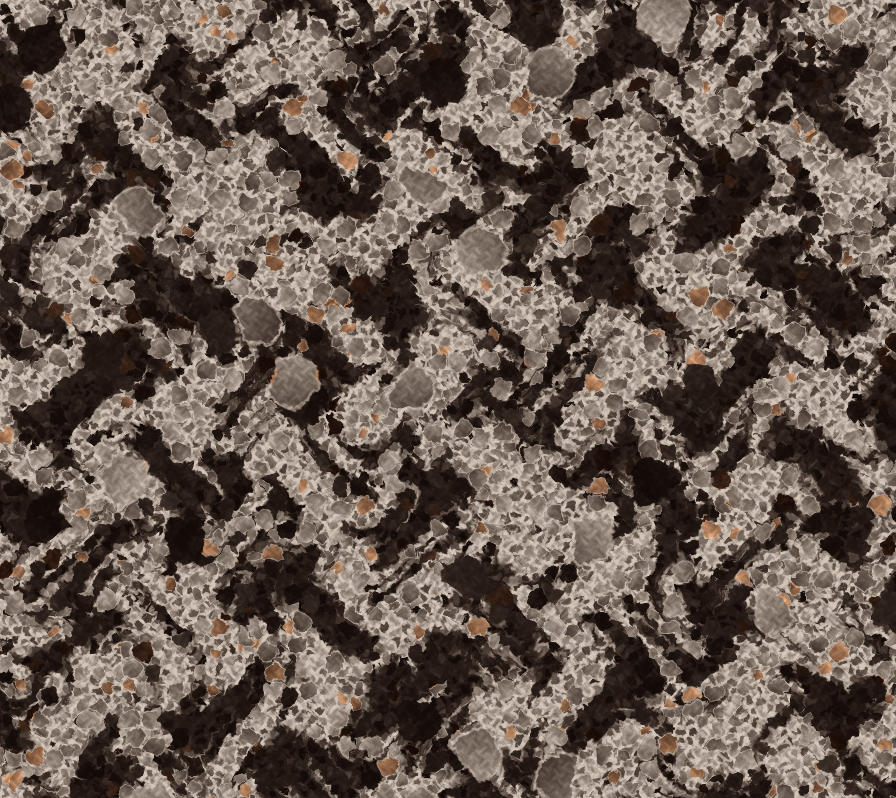
Reproduce this texture procedurally as a WebGL 2 fragment shader.

```glsl
#version 300 es
precision highp float;
// Polished quartz composite: pale paste, glassy shards and dark mineral clumps.
// Cellular grains of several sizes are stacked over a fine crushed base;
// layered sines group them into light and dark areas and roughen their edges.

uniform vec2 u_resolution;
out vec4 fragColor;

const vec3 DARK = vec3(0.060, 0.032, 0.024);
const vec3 PALE = vec3(0.825, 0.775, 0.725);
const vec3 AMBER = vec3(1.25, 0.95, 0.70);
const float PASTE_TONE = 0.90;

struct Grain {
    vec2 centre;   // in canvas units
    vec2 offset;   // from centre, in cell units
    float border;  // distance to the cell edge, in cell units
    vec3 id;       // random values of the grain
};

vec3 hash3(vec2 p) {
    vec3 q = fract(p.xyx * vec3(0.1031, 0.1030, 0.0973));
    q += dot(q, q.yxz + 33.33);
    return fract((q.xxy + q.yzz) * q.zyx);
}

// Warped, rotated sine products; roughly -1 to 1
float layeredSines(vec2 p, int layers) {
    const mat2 TURN = mat2(0.8, 0.6, -0.6, 0.8);
    float sum = 0.0, weight = 0.6;
    for (int i = 0; i < layers; i++) {
        p += 0.8 * sin(p.yx * 1.27 + float(i) * 2.1);
        sum += weight * sin(p.x) * sin(p.y);
        p = TURN * p * 1.8 + 3.7;
        weight *= 0.75;
    }
    return sum;
}

// Share of pale paste around a point, 0 in dark clumps
float paleness(vec2 p, float shift) {
    return smoothstep(-0.26, 0.24, layeredSines(p * 24.0 + 5.0, 4) + shift);
}

Grain nearestGrain(vec2 p, float scale, float seed) {
    vec2 q = p * scale, home = floor(q), nearCell = home, toNear = vec2(8.0);
    for (float y = -1.0; y <= 1.0; y++)
    for (float x = -1.0; x <= 1.0; x++) {
        vec2 cell = home + vec2(x, y);
        vec2 d = cell + 0.1 + 0.8 * hash3(cell + seed).xy - q;
        if (dot(d, d) < dot(toNear, toNear)) { toNear = d; nearCell = cell; }
    }
    float border = 1.0;
    for (float y = -2.0; y <= 2.0; y++)
    for (float x = -2.0; x <= 2.0; x++) {
        vec2 cell = nearCell + vec2(x, y);
        vec2 d = cell + 0.1 + 0.8 * hash3(cell + seed).xy - q;
        vec2 gap = d - toNear;
        if (dot(gap, gap) > 0.0001)
            border = min(border, dot(0.5 * (toNear + d), normalize(gap)));
    }
    return Grain((q + toNear) / scale, -toNear, border, hash3(nearCell + seed + 71.0));
}

// Fine crushed shards, with paste in the gaps between them
float crushedBase(vec2 p, float scale, float grit, float pixel) {
    Grain g = nearestGrain(p, scale, 11.0);
    float light = paleness(g.centre, (g.id.y - 0.5) * 0.5 + 0.04);
    float shard = mix(0.01 + 0.24 * g.id.x * g.id.x, 0.32 + 0.48 * g.id.x, light);
    float paste = mix(0.10, PASTE_TONE, paleness(p, 0.08));
    float gap = 0.09 + 0.09 * grit;
    return mix(paste, shard, smoothstep(gap, gap + 0.08 + scale * pixel, g.border));
}

// Lays scattered grains over a surface of (tone, warmth)
vec2 addGrains(vec2 surface, vec2 p, float scale, float seed, float share, float pixel) {
    Grain g = nearestGrain(p, scale, seed);
    float present = step(g.id.x, share);
    float glassy = step(g.id.y, paleness(g.centre, 0.05));
    float inside = min(g.border, 0.50 - length(g.offset));
    float soft = scale * pixel;
    float rim = smoothstep(0.0, 0.03 + soft, inside) * present * glassy;
    float body = smoothstep(0.06, 0.08 + soft, inside) * present;
    float angle = 6.2832 * fract(g.id.z * 9.0);
    float facet = dot(g.offset, vec2(cos(angle), sin(angle)));
    float glass = 0.36 + 0.34 * g.id.z + 0.35 * facet;
    float mineral = 0.01 + 0.16 * g.id.z * g.id.z + 0.08 * max(facet, 0.0);
    surface.x = mix(surface.x, PASTE_TONE, 0.75 * rim);
    surface.x = mix(surface.x, mix(mineral, glass, glassy), 0.93 * body);
    surface.y = mix(surface.y, step(0.88, fract(g.id.y * 13.0)), body);
    return surface;
}

void main() {
    vec2 p = gl_FragCoord.xy / u_resolution.y;
    float pixel = 1.0 / u_resolution.y;

    // Ragged outlines
    vec2 ragged = p + 0.0036 * vec2(layeredSines(p * 115.0, 3),
                                    layeredSines(p.yx * 115.0 + 9.0, 3));
    float grit = layeredSines(p * 290.0, 2);

    // Crushed base with thin paste threads
    vec2 surface = vec2(crushedBase(ragged, 78.0, grit, pixel), 0.0);
    float thread = 1.0 - abs(layeredSines(ragged * 85.0 + 2.0, 3));
    surface.x += 0.28 * smoothstep(0.90, 1.0, thread) * paleness(p, 0.22) * (1.0 - surface.x);

    // Grains from small to large
    surface = addGrains(surface, ragged, 54.0, 23.0, 0.42, pixel);
    surface = addGrains(surface, ragged, 34.0, 47.0, 0.42, pixel);
    surface = addGrains(surface, ragged, 14.0, 95.0, 0.11, pixel);

    // Surface grit and colour
    float tone = clamp(surface.x * (1.0 + 0.20 * grit) + 0.035 * max(grit, 0.0), 0.0, 1.0);
    vec3 colour = mix(DARK, PALE, pow(vec3(tone), vec3(1.0, 1.07, 1.12)));
    fragColor = vec4(colour * mix(vec3(1.0), AMBER, 0.8 * surface.y), 1.0);
}
```
